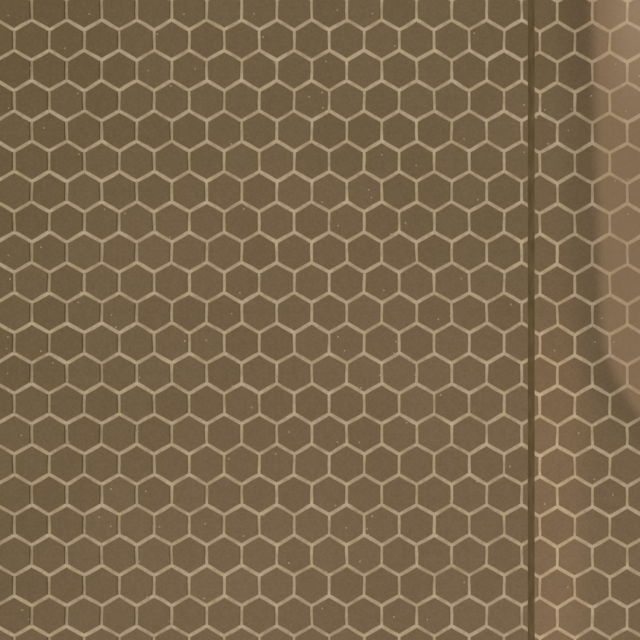
Give the GLSL for this pattern, as a WebGL 1 fragment shader.

```glsl
precision highp float;
// Brown hexagonal floor tiles with pale grout, a dark vertical seam and a soft reflection.
uniform vec2 u_resolution;

float hash(vec2 p) {
  return fract(sin(dot(p, vec2(127.1, 311.7))) * 43758.55);
}

float cornerSlope(vec2 cell, vec2 offset) {
  float angle = 6.2832 * hash(cell);
  return dot(vec2(cos(angle), sin(angle)), offset);
}

// Gradient noise, roughly -0.7 to 0.7
float noise(vec2 p) {
  vec2 i = floor(p), f = fract(p);
  vec2 u = f * f * f * (f * (f * 6.0 - 15.0) + 10.0);
  vec2 e = vec2(1.0, 0.0);
  return mix(mix(cornerSlope(i, f), cornerSlope(i + e, f - e), u.x),
             mix(cornerSlope(i + e.yx, f - e.yx), cornerSlope(i + 1.0, f - 1.0), u.x), u.y);
}

// Offset from the centre of the nearest hexagon of unit width
vec2 hexOffset(vec2 p) {
  vec2 period = vec2(1.0, 1.73205);
  vec2 a = mod(p, period) - 0.5 * period;
  vec2 b = mod(p - 0.5 * period, period) - 0.5 * period;
  return dot(a, a) < dot(b, b) ? a : b;
}

void main() {
  vec2 uv = gl_FragCoord.xy / u_resolution;
  float down = 1.0 - uv.y;
  float panel = step(0.83, uv.x);
  float pixel = 18.29 / u_resolution.x;

  // Tile lattice, with a slight slip beyond the seam and uneven edges
  vec2 p = (uv - vec2(0.405, 0.606) - panel * vec2(0.001, -0.003)) * 18.29;
  p += 0.018 * vec2(noise(p * 2.3), noise(p * 2.3 + 40.0));
  vec2 local = hexOffset(p);
  vec2 tile = floor((p - local) / vec2(0.5, 0.866) + 0.5);
  float across = abs(local.x);
  float slant = dot(abs(local), vec2(0.5, 0.866));
  float edge = 0.5 - max(across, slant);
  float upright = smoothstep(-0.03, 0.03, across - slant);

  // Tile faces: broad tone, variation per tile, fine grain
  float tone = 0.55 * down + 0.35 * smoothstep(0.0, 0.35, uv.x) + 0.3 * noise(uv * 4.0);
  vec3 color = mix(vec3(0.415, 0.345, 0.248), vec3(0.468, 0.387, 0.292), clamp(tone, 0.0, 1.0));
  color += 0.014 * (hash(tile) - 0.5);
  color += 0.022 * noise(uv * 210.0) + 0.012 * noise(uv * 75.0);

  // Sparse pale specks
  vec2 speckCell = floor(p * 3.0);
  vec2 speckAt = 0.25 + 0.5 * vec2(hash(speckCell + 7.0), hash(speckCell + 19.0));
  float speck = 1.0 - smoothstep(0.04, 0.13, length(fract(p * 3.0) - speckAt));
  color += 0.13 * speck * step(0.94, hash(speckCell + 3.0));

  // Shadow beside upright joints, strongest at the left
  float shade = upright * step(0.0, local.x) * (1.0 - smoothstep(0.05, 0.1, edge));
  color *= 1.0 - shade * mix(0.22, 0.04, smoothstep(0.1, 0.5, uv.x));

  // Grout, worn along its length and brighter at the junctions
  float wear = noise(p * 1.7 + 11.0);
  float halfWidth = mix(0.052, 0.04, upright) + 0.012 * wear;
  float soft = max(0.026, 0.7 * pixel);
  float grout = 1.0 - smoothstep(halfWidth - soft, halfWidth + soft, edge);
  float junction = smoothstep(0.48, 0.56, length(local));
  vec3 groutColor = mix(vec3(0.62, 0.535, 0.42), vec3(0.73, 0.655, 0.535), 0.35 + 0.4 * junction + 0.6 * wear);
  groutColor += 0.05 * noise(p * 9.0);
  grout *= 0.94 - 0.22 * upright * (1.0 - smoothstep(0.05, 0.45, uv.x));
  color = mix(color, groutColor, grout);

  // Reflection on the right panel, preceded by a darker band
  float bend = max(down - 0.5, 0.0);
  float beyond = uv.x - (0.922 + 0.03 * down + 2.5 * bend * bend);
  float glow = smoothstep(-0.01, 0.016, beyond);
  float band = panel * smoothstep(-0.07, -0.015, beyond) * (1.0 - glow);
  color *= 1.0 - 0.08 * band;
  color = mix(color, vec3(0.62, 0.5, 0.385), 0.42 * glow);
  color += 0.08 * glow * smoothstep(0.75, 1.0, uv.y) * smoothstep(0.92, 1.0, uv.x);
  float lowerSheen = panel * smoothstep(0.3, 0.65, down) * (1.0 - smoothstep(0.88, 0.94, uv.x));
  color += lowerSheen * vec3(0.04, 0.025, 0.018);

  // Seam between the panels
  float seam = 1.0 - smoothstep(0.004, 0.0065, abs(uv.x - 0.83));
  vec3 seamColor = vec3(0.36, 0.3, 0.195) + 0.05 * noise(vec2(uv.x * 160.0, uv.y * 35.0));
  color = mix(color, seamColor, 0.93 * seam);

  gl_FragColor = vec4(color, 1.0);
}
```
